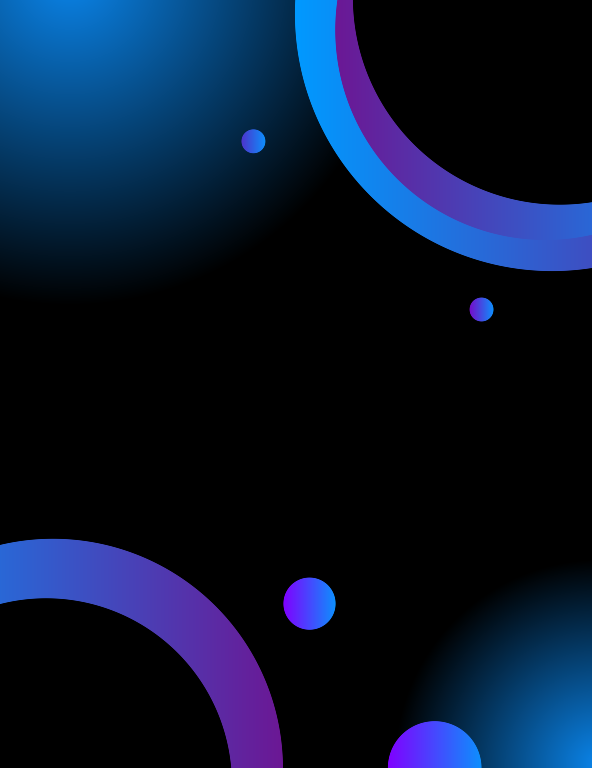
A WebGL 2 fragment shader for this background:

```glsl
#version 300 es
precision highp float;
// Black backdrop with two soft blue corner glows, crescent rings cut by
// offset discs, and four small gradient balls. Every shape is a circle
// distance function; lengths are fractions of the canvas height.

#define GLOW_COLOR vec3(0.04, 0.52, 0.92)
#define AZURE vec3(0.00, 0.60, 1.00)
#define PLUM vec3(0.42, 0.09, 0.58)
#define VIOLET vec3(0.50, 0.00, 1.00)
#define INDIGO vec3(0.30, 0.20, 0.80)
#define BALL_BLUE vec3(0.05, 0.56, 0.99)
#define BALL_COUNT 4

uniform vec2 u_resolution;
out vec4 fragColor;

// Antialiased coverage of a disc given as (centre x, centre y, radius)
float disc(vec2 p, vec3 circle) {
    float pixel = 1.0 / u_resolution.y;
    float dist = length(p - circle.xy) - circle.z;
    return 1.0 - smoothstep(-0.5 * pixel, 0.5 * pixel, dist);
}

// Light that fades linearly from the centre to the rim
float glow(vec2 p, vec3 circle) {
    return max(0.0, 1.0 - length(p - circle.xy) / circle.z);
}

// Horizontal gradient between two x positions
vec3 sweep(float x, float start, float end, vec3 from, vec3 to) {
    return mix(from, to, clamp((x - start) / (end - start), 0.0, 1.0));
}

void main() {
    vec2 p = gl_FragCoord.xy / u_resolution.y;

    // Corner glows
    float light = glow(p, vec3(0.091, 1.033, 0.430))
                + glow(p, vec3(0.781, 0.004, 0.267));
    vec3 color = GLOW_COLOR * light;

    // Upper right: blue band, plum crescent, dark core
    vec3 blueBand = sweep(p.x, 0.384, 1.054, AZURE, PLUM);
    vec3 plumBand = sweep(p.x, 0.436, 0.983, PLUM, AZURE);
    color = mix(color, blueBand, disc(p, vec3(0.719, 0.982, 0.335)));
    color = mix(color, plumBand, disc(p, vec3(0.710, 0.961, 0.2735)));
    color = mix(color, vec3(0.0), disc(p, vec3(0.729, 1.003, 0.2695)));

    // Lower left: a single band around a dark core
    vec3 lowBand = sweep(p.x, -0.230, 0.3685, AZURE, PLUM);
    color = mix(color, lowBand, disc(p, vec3(0.069, -0.001, 0.2995)));
    color = mix(color, vec3(0.0), disc(p, vec3(0.060, -0.021, 0.242)));

    // Balls, each shaded from its own left tint to blue
    vec3 balls[BALL_COUNT] = vec3[](
        vec3(0.330, 0.816, 0.0156), vec3(0.627, 0.597, 0.0156),
        vec3(0.403, 0.214, 0.0340), vec3(0.566, 0.000, 0.0610));
    vec3 tints[BALL_COUNT] = vec3[](
        INDIGO, mix(PLUM, VIOLET, 0.5), VIOLET, VIOLET);
    for (int i = 0; i < BALL_COUNT; i++) {
        vec3 ball = balls[i];
        vec3 shade = sweep(p.x, ball.x - ball.z, ball.x + ball.z, tints[i], BALL_BLUE);
        color = mix(color, shade, disc(p, ball));
    }

    fragColor = vec4(color, 1.0);
}
```
